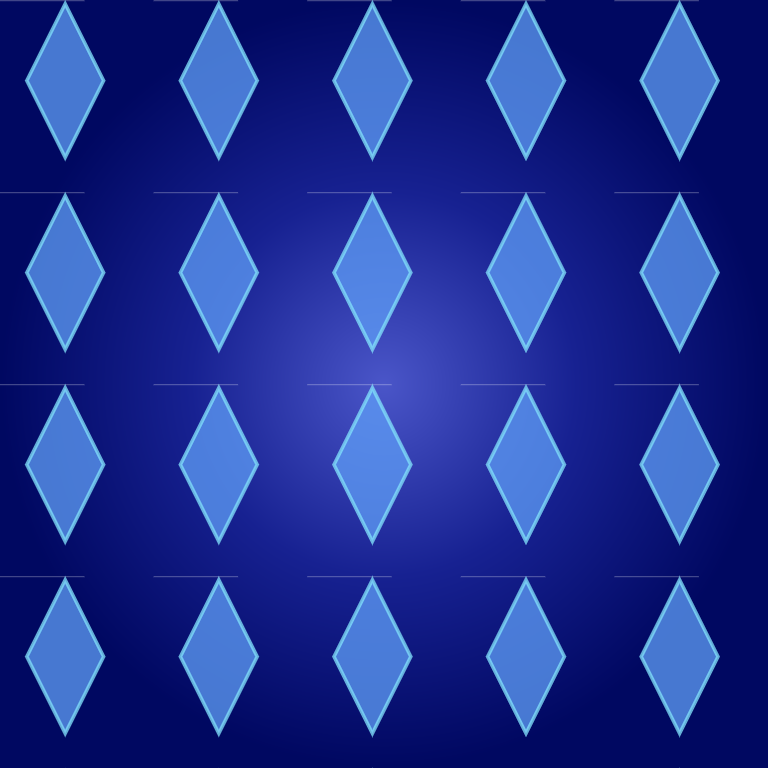
Give the GLSL for this pattern, as a WebGL 2 fragment shader.

```glsl
#version 300 es
precision highp float;

#define REPEATS vec2(5.0, 4.0)
#define DIAMOND_CENTER vec2(0.0849, 0.105)
#define DIAMOND_HALF vec2(0.05, 0.1)
#define OUTLINE_WIDTH 0.0046
#define DASH_LENGTH 0.11
#define DASH_WIDTH 0.0016
#define FILL_ALPHA 0.75
#define OUTLINE_ALPHA 0.76
#define DASH_ALPHA 0.25
#define GLOW_MID_RADIUS 0.25
#define GLOW_RADIUS 0.5

uniform vec2 u_resolution;
out vec4 fragColor;

const vec3 GLOW_CORE = vec3(0.29, 0.335, 0.785);
const vec3 GLOW_MID = vec3(0.09, 0.13, 0.57);
const vec3 GLOW_EDGE = vec3(0.0, 0.03, 0.38);
const vec3 FILL_COLOR = vec3(0.37, 0.617, 0.967);
const vec3 OUTLINE_COLOR = vec3(0.51, 0.885, 0.985);
const vec3 DASH_COLOR = vec3(1.0);

// Offset from the nearest repeat of a point, wrapping across cells
vec2 repeatAround(vec2 p, vec2 center) {
    return (fract((p - center) * REPEATS + 0.5) - 0.5) / REPEATS;
}

// Distance to a diamond; its level sets keep sharp corners
float diamondDistance(vec2 p, vec2 halfSize) {
    vec2 q = abs(p) / halfSize;
    return (q.x + q.y - 1.0) * halfSize.x * halfSize.y / length(halfSize);
}

float boxDistance(vec2 p, vec2 halfSize) {
    vec2 q = abs(p) - halfSize;
    return max(q.x, q.y);
}

float coverage(float distanceToEdge, float pixel) {
    return clamp(0.5 - distanceToEdge / pixel, 0.0, 1.0);
}

// Radial glow that is flat before it reaches the canvas edge
vec3 glow(float radius) {
    vec3 inner = mix(GLOW_CORE, GLOW_MID, clamp(radius / GLOW_MID_RADIUS, 0.0, 1.0));
    float outer = (radius - GLOW_MID_RADIUS) / (GLOW_RADIUS - GLOW_MID_RADIUS);
    return mix(inner, GLOW_EDGE, clamp(outer, 0.0, 1.0));
}

void main() {
    vec2 uv = gl_FragCoord.xy / u_resolution;
    float pixel = 1.0 / min(u_resolution.x, u_resolution.y);
    vec2 fromTop = vec2(uv.x, 1.0 - uv.y);

    vec3 color = glow(length(uv - 0.5));

    // Faint dash along the top of each cell
    vec2 dashHalf = 0.5 * vec2(DASH_LENGTH, DASH_WIDTH);
    float dash = boxDistance(repeatAround(fromTop, dashHalf), dashHalf);
    color = mix(color, DASH_COLOR, DASH_ALPHA * coverage(dash, pixel));

    // Translucent diamond, then its outline centred on the edge
    float diamond = diamondDistance(repeatAround(fromTop, DIAMOND_CENTER), DIAMOND_HALF);
    color = mix(color, FILL_COLOR, FILL_ALPHA * coverage(diamond, pixel));
    float outline = abs(diamond) - 0.5 * OUTLINE_WIDTH;
    color = mix(color, OUTLINE_COLOR, OUTLINE_ALPHA * coverage(outline, pixel));

    fragColor = vec4(color, 1.0);
}
```
